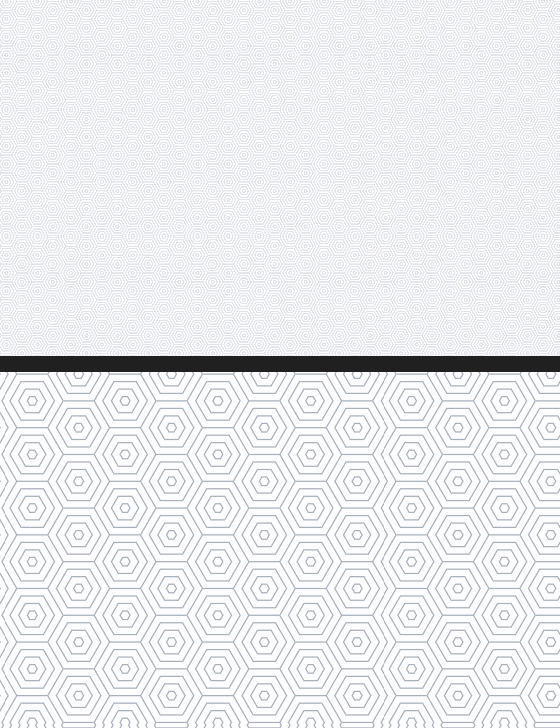
Top, the full canvas; bottom, a detail of the centre.
A Shadertoy shader for this pattern:

```glsl
// Fine outlines of nested flat-topped hexagons in a honeycomb.
// The honeycomb is cut into rectangular tiles slightly larger than a whole
// number of cells, so the rings show a small break along every tile seam.

#define CANVAS_WIDTH 768.0               // design units across the canvas
#define APOTHEM      12.25               // centre to flat side of a cell
#define TILE_SIZE    vec2(173.4, 174.0)  // eight columns by seven rows, plus a sliver
#define TILE_CENTRE  vec2(171.6, 237.2)  // measured from the upper left
#define RINGS        4
#define RING_STEP    0.28                // ring spacing as a share of the apothem
#define LINE_WIDTH   0.43
#define SOFTNESS     1.25                // smoothing width in pixels
#define PAPER        vec3(0.994, 0.994, 1.0)
#define INK          vec3(0.56, 0.59, 0.64)

const float SQRT3 = 1.7320508;

// Distance from the centre, measured so that its level sets are hexagons
float hexNorm(vec2 p) {
    p = abs(p);
    return max(p.y, 0.5 * (SQRT3 * p.x + p.y));
}

// Offset wrapped to the middle of its period
vec2 wrapCentred(vec2 p, vec2 period) {
    return mod(p + 0.5 * period, period) - 0.5 * period;
}

// Hexagonal distance to the nearest cell centre of the honeycomb
float honeycomb(vec2 p) {
    vec2 period = 2.0 * APOTHEM * vec2(SQRT3, 1.0);
    float evenColumn = hexNorm(wrapCentred(p, period));
    float oddColumn = hexNorm(wrapCentred(p - 0.5 * period, period));
    return min(evenColumn, oddColumn);
}

// Share of the smoothing width covered by a line, however thin it is
float lineCoverage(float dist, float smoothing) {
    vec2 edges = (vec2(0.5, -0.5) * LINE_WIDTH - dist) / smoothing + 0.5;
    edges = clamp(edges, 0.0, 1.0);
    return edges.x - edges.y;
}

void mainImage(out vec4 fragColor, in vec2 fragCoord) {
    float pixel = CANVAS_WIDTH / iResolution.x;
    vec2 p = vec2(fragCoord.x, iResolution.y - fragCoord.y) * pixel;

    // Tiles, with the cell grid shifted half a column from the tile centre
    vec2 local = wrapCentred(p - TILE_CENTRE, TILE_SIZE);
    local.x += 0.5 * SQRT3 * APOTHEM;
    float h = honeycomb(local);

    // Concentric rings, from the shared cell border inwards
    float ink = 0.0;
    for (int i = 0; i < RINGS; i++) {
        float ring = APOTHEM * (1.0 - RING_STEP * float(i));
        ink = max(ink, lineCoverage(h - ring, SOFTNESS * pixel));
    }

    fragColor = vec4(mix(PAPER, INK, ink), 1.0);
}
```
